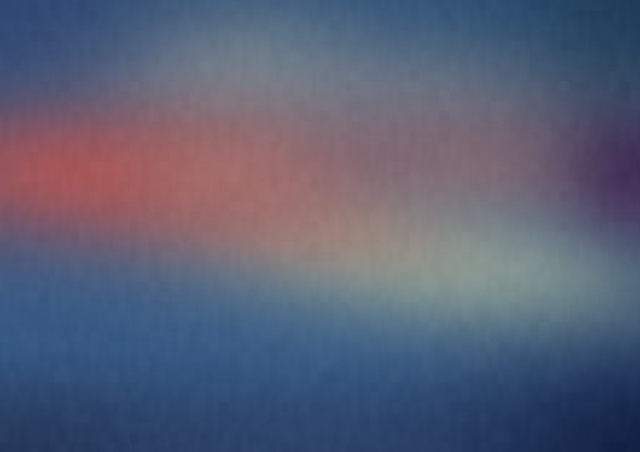
Reproduce this background procedurally as a WebGL 2 fragment shader.

```glsl
#version 300 es
precision highp float;

uniform vec2 u_resolution;
out vec4 outColor;

// Vertical base gradient
const vec3 BASE_LOW = vec3(0.18, 0.27, 0.42);
const vec3 BASE_MID = vec3(0.21, 0.35, 0.52);
const vec3 BASE_TOP = vec3(0.17, 0.31, 0.47);
const float BASE_MID_HEIGHT = 0.25;

// Glow colours, with strength in alpha
const vec4 SLATE_TINT  = vec4(0.43, 0.49, 0.54, 0.80);
const vec4 HAZE_TINT   = vec4(0.50, 0.55, 0.57, 0.78);
const vec4 MAUVE_TINT  = vec4(0.51, 0.41, 0.45, 0.92);
const vec4 SAGE_TINT   = vec4(0.53, 0.62, 0.60, 1.00);
const vec4 TAN_TINT    = vec4(0.63, 0.56, 0.50, 0.75);
const vec4 RED_TINT    = vec4(0.66, 0.33, 0.34, 1.00);
const vec4 ROSE_TINT   = vec4(0.66, 0.45, 0.43, 0.70);
const vec4 PURPLE_TINT = vec4(0.28, 0.16, 0.33, 0.90);
const vec4 EDGE_TINT   = vec4(0.15, 0.25, 0.38, 0.30);
const vec4 TEAL_TINT   = vec4(0.11, 0.22, 0.32, 0.80);
const vec4 NAVY_TINT   = vec4(0.06, 0.11, 0.25, 0.92);
const vec4 DUSK_TINT   = vec4(0.13, 0.19, 0.32, 0.55);
const vec4 INDIGO_TINT = vec4(0.20, 0.26, 0.44, 0.60);

// Glow places: centre in xy, radius in zw, as fractions of the canvas
const vec4 SLATE_PLACE  = vec4(0.65, 0.77, 0.45, 0.16);
const vec4 HAZE_PLACE   = vec4(0.36, 0.82, 0.21, 0.18);
const vec4 MAUVE_PLACE  = vec4(0.77, 0.64, 0.30, 0.16);
const vec4 SAGE_PLACE   = vec4(0.74, 0.40, 0.42, 0.15);
const vec4 TAN_PLACE    = vec4(0.50, 0.49, 0.23, 0.10);
const vec4 RED_PLACE    = vec4(0.14, 0.62, 0.36, 0.16);
const vec4 ROSE_PLACE   = vec4(0.37, 0.61, 0.17, 0.12);
const vec4 PURPLE_PLACE = vec4(1.00, 0.63, 0.12, 0.16);
const vec4 EDGE_PLACE   = vec4(1.05, 0.42, 0.10, 0.25);
const vec4 TEAL_PLACE   = vec4(1.00, 1.00, 0.19, 0.28);
const vec4 NAVY_PLACE   = vec4(1.05, -0.02, 0.29, 0.28);
const vec4 DUSK_PLACE   = vec4(0.00, 0.00, 0.27, 0.15);
const vec4 INDIGO_PLACE = vec4(0.00, 1.00, 0.25, 0.20);

// Tilt of the long bands, as rise per canvas width
const float SAGE_SLOPE = -0.13;
const float TAN_SLOPE = -0.15;
const float RED_SLOPE = -0.05;

// Faint woven grain: soft upright threads over small tiles
const vec2 THREAD_CELLS = vec2(110.0, 30.0);
const vec2 TILE_CELLS = vec2(64.0, 45.0);
const float THREAD_STRENGTH = 0.016;
const float TILE_STRENGTH = 0.012;
const float TILE_SOFTNESS = 0.15;

float hash(vec2 cell) {
    vec3 q = fract(cell.xyx * vec3(0.1031, 0.1030, 0.0973));
    q += dot(q, q.yzx + 33.33);
    return fract((q.x + q.y) * q.z);
}

// Cell noise blended over a border of the given softness, centred on zero
float cellNoise(vec2 p, float softness) {
    vec2 cell = floor(p);
    vec2 f = smoothstep(1.0 - softness, 1.0, fract(p));
    float low = mix(hash(cell), hash(cell + vec2(1.0, 0.0)), f.x);
    float high = mix(hash(cell + vec2(0.0, 1.0)), hash(cell + 1.0), f.x);
    return mix(low, high, f.y) - 0.5;
}

// Blends a soft, optionally tilted ellipse over the colour
vec3 addGlow(vec3 color, vec2 uv, vec4 place, float slope, vec4 tint) {
    vec2 offset = uv - place.xy;
    offset.y -= slope * offset.x;
    offset /= place.zw;
    return mix(color, tint.rgb, tint.a * exp(-dot(offset, offset)));
}

vec3 baseGradient(float height) {
    vec3 color = mix(BASE_LOW, BASE_MID, smoothstep(0.0, BASE_MID_HEIGHT, height));
    return mix(color, BASE_TOP, smoothstep(BASE_MID_HEIGHT, 1.0, height));
}

void main() {
    vec2 uv = gl_FragCoord.xy / u_resolution;
    vec3 color = baseGradient(uv.y);

    // Broad light bands
    color = addGlow(color, uv, SLATE_PLACE, 0.0, SLATE_TINT);
    color = addGlow(color, uv, HAZE_PLACE, 0.0, HAZE_TINT);
    color = addGlow(color, uv, MAUVE_PLACE, 0.0, MAUVE_TINT);
    color = addGlow(color, uv, SAGE_PLACE, SAGE_SLOPE, SAGE_TINT);
    color = addGlow(color, uv, TAN_PLACE, TAN_SLOPE, TAN_TINT);
    color = addGlow(color, uv, RED_PLACE, RED_SLOPE, RED_TINT);
    color = addGlow(color, uv, ROSE_PLACE, RED_SLOPE, ROSE_TINT);

    // Darker edges and corners
    color = addGlow(color, uv, EDGE_PLACE, 0.0, EDGE_TINT);
    color = addGlow(color, uv, PURPLE_PLACE, 0.0, PURPLE_TINT);
    color = addGlow(color, uv, TEAL_PLACE, 0.0, TEAL_TINT);
    color = addGlow(color, uv, NAVY_PLACE, 0.0, NAVY_TINT);
    color = addGlow(color, uv, DUSK_PLACE, 0.0, DUSK_TINT);
    color = addGlow(color, uv, INDIGO_PLACE, 0.0, INDIGO_TINT);

    // Woven grain
    color += THREAD_STRENGTH * cellNoise(uv * THREAD_CELLS, 1.0);
    color += TILE_STRENGTH * cellNoise(uv * TILE_CELLS, TILE_SOFTNESS);

    outColor = vec4(clamp(color, 0.0, 1.0), 1.0);
}
```
